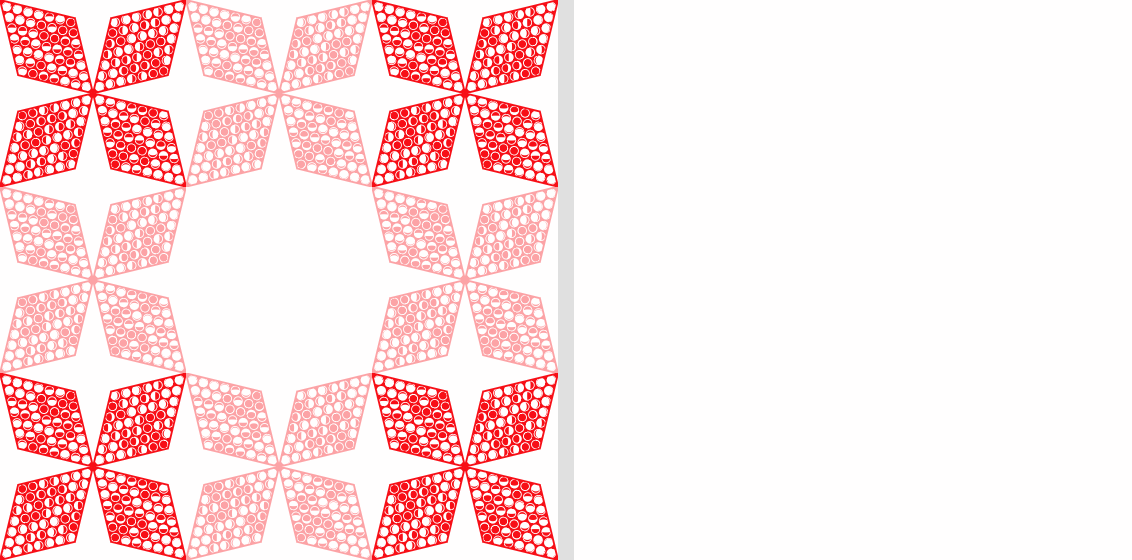
Left: the whole. Right: its middle third, enlarged.
Write a Shadertoy shader that draws this pattern.

```glsl
float hash(vec2 p) {
    vec3 q = fract(p.xyx * vec3(0.1031, 0.1030, 0.0973));
    q += dot(q, q.yzx + 33.33);
    return fract((q.x + q.y) * q.z);
}

// Coverage of a signed distance, for a pixel of the given size
float fill(float d, float px) {
    return clamp(0.5 - d / px, 0.0, 1.0);
}

// Quarter turn that brings any point into the first quadrant
vec2 toFirstQuadrant(vec2 p) {
    if (p.x * p.y < 0.0) p = vec2(p.y, -p.x);
    return p.x + p.y < 0.0 ? -p : p;
}

// Disc filled from one side up to a curved terminator
float moon(vec2 p, float radius, float phase, float px) {
    float halfWidth = sqrt(max(radius * radius - p.y * p.y, 0.0));
    float terminator = p.x - (2.0 * phase - 1.0) * halfWidth;
    return fill(length(p) - radius, px) * fill(terminator, px);
}

// Ink inside the rhombus: a solid ground pierced by a 7 by 7 grid of moons
float moonGrid(vec2 grid, vec2 sideA, vec2 sideB, float px) {
    vec2 id = floor(grid);
    vec2 local = fract(grid) - 0.5;
    vec2 p = local.x * sideA + local.y * sideB;

    // Moons are empty at the two tips and fullest across the middle
    float along = clamp((id.x + id.y) / 12.0, 0.0, 1.0);
    float phase = min(4.0 * along * (1.0 - along) * hash(id + 3.0) * 1.3, 1.0);
    if (hash(id + 41.0) < 0.5) p.x = -p.x;

    float hole = fill(length(p) - 0.43, px);
    return 1.0 - hole + hole * moon(p, 0.35, phase, px);
}

// Four rhombi meeting at the centre of a tile
float star(vec2 p, float px) {
    vec2 q = toFirstQuadrant(p);
    vec2 a = vec2(0.195, 0.805), b = a.yx;
    float side = length(a), det = a.x * a.x - a.y * a.y;
    vec2 uv = vec2(a.x * q.x - a.y * q.y, a.x * q.y - a.y * q.x) / det;

    // Distance to the nearest side, negative inside
    vec2 edge = abs(uv - 0.5) - 0.5;
    float d = max(edge.x, edge.y) * abs(det) / side;

    float ink = moonGrid(uv * 7.0, a / side, b / side, px * 7.0 / side);
    float rim = fill(abs(d) - 0.010, px);
    return max(rim, ink * fill(d, px));
}

void mainImage(out vec4 fragColor, in vec2 fragCoord) {
    // Three by three tiles, each spanning -1 to 1
    vec2 grid = fragCoord / iResolution.xy * 3.0;
    vec2 tile = floor(grid);
    vec2 p = 2.0 * fract(grid) - 1.0;
    float px = 6.0 / min(iResolution.x, iResolution.y);

    // Strong corners, pale sides, empty centre
    vec2 fromCentre = abs(tile - 1.0);
    float sides = fromCentre.x + fromCentre.y;
    float strength = sides > 1.5 ? 1.0 : sides > 0.5 ? 0.38 : 0.0;

    vec3 paper = vec3(1.0, 0.995, 0.995);
    vec3 red = vec3(0.97, 0.06, 0.09);
    fragColor = vec4(mix(paper, red, strength * star(p, px)), 1.0);
}
```
